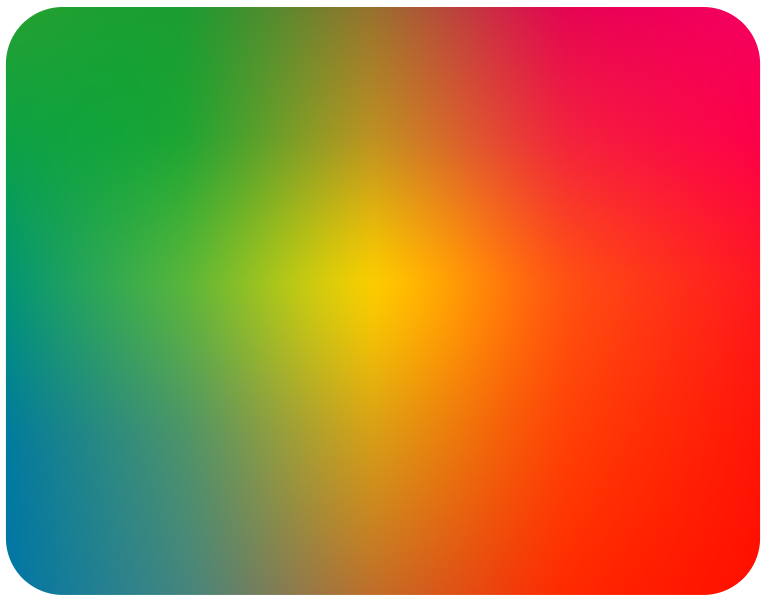
Give the GLSL for this background, as a Shadertoy shader.

```glsl
// Draws a rounded panel filled with a smooth mesh gradient around a golden glow.

const vec3 PAPER = vec3(1.0);
const vec2 PANEL_CENTER = vec2(0.4987, 0.5017);  // fraction of the canvas
const vec2 PANEL_HALF = vec2(0.491, 0.4867);     // fraction of the canvas
const float CORNER_RADIUS = 0.094;               // fraction of the height
const vec2 GLOW = vec2(0.485, 0.47);             // from the panel's top left
const float SOFTNESS = 0.5;                      // 0 linear, 1 fully cubic

// Signed distance to a box with rounded corners
float roundedBox(vec2 p, vec2 halfSize, float radius) {
    vec2 q = abs(p) - halfSize + radius;
    return length(max(q, 0.0)) + min(max(q.x, q.y), 0.0) - radius;
}

// Catmull-Rom segment from b to c, blended with a straight ramp
vec3 softSegment(vec3 a, vec3 b, vec3 c, vec3 d, float t) {
    vec3 cubic = b + 0.5 * t * (c - a + t * (2.0 * a - 5.0 * b + 4.0 * c - d
               + t * (3.0 * (b - c) + d - a)));
    return mix(mix(b, c, t), cubic, SOFTNESS);
}

// Colour ramp through five evenly spaced stops
vec3 ramp(vec3 a, vec3 b, vec3 c, vec3 d, vec3 e, float t) {
    vec3 stops[7] = vec3[7](2.0 * a - b, a, b, c, d, e, 2.0 * e - d);
    float s = clamp(t, 0.0, 1.0) * 4.0;
    int i = int(min(s, 3.0));
    return softSegment(stops[i], stops[i + 1], stops[i + 2], stops[i + 3], s - float(i));
}

// Five horizontal ramps joined from top to bottom
vec3 meshGradient(vec2 m) {
    vec3 top = ramp(vec3(0.15, 0.63, 0.19), vec3(0.11, 0.61, 0.19),
                    vec3(0.59, 0.44, 0.18), vec3(0.89, 0.02, 0.32),
                    vec3(0.96, 0.00, 0.38), m.x);
    vec3 upper = ramp(vec3(0.05, 0.63, 0.27), vec3(0.12, 0.645, 0.20),
                      vec3(0.74, 0.57, 0.13), vec3(0.95, 0.14, 0.235),
                      vec3(0.99, 0.00, 0.29), m.x);
    vec3 middle = ramp(vec3(0.00, 0.58, 0.46), vec3(0.345, 0.71, 0.23),
                       vec3(0.98, 0.80, 0.00), vec3(1.00, 0.32, 0.07),
                       vec3(1.00, 0.09, 0.125), m.x);
    vec3 lower = ramp(vec3(0.00, 0.48, 0.62), vec3(0.30, 0.58, 0.41),
                      vec3(0.84, 0.62, 0.09), vec3(1.00, 0.255, 0.02),
                      vec3(1.00, 0.08, 0.03), m.x);
    vec3 bottom = ramp(vec3(0.00, 0.46, 0.65), vec3(0.265, 0.52, 0.495),
                       vec3(0.745, 0.43, 0.165), vec3(1.00, 0.165, 0.00),
                       vec3(1.00, 0.055, 0.00), m.x);
    return clamp(ramp(top, upper, middle, lower, bottom, m.y), 0.0, 1.0);
}

void mainImage(out vec4 fragColor, in vec2 fragCoord) {
    vec2 offset = fragCoord / iResolution.xy - PANEL_CENTER;

    // Panel coordinates from the top left, bent so the glow is the mesh middle
    vec2 panel = clamp(0.5 + 0.5 * vec2(offset.x, -offset.y) / PANEL_HALF, 0.0, 1.0);
    vec2 mesh = pow(panel, log(vec2(0.5)) / log(GLOW));

    // Antialiased panel mask in units of the canvas height
    vec2 aspect = vec2(iResolution.x / iResolution.y, 1.0);
    float edge = roundedBox(offset * aspect, PANEL_HALF * aspect, CORNER_RADIUS);
    float mask = clamp(0.5 - edge * iResolution.y, 0.0, 1.0);

    fragColor = vec4(mix(PAPER, meshGradient(mesh), mask), 1.0);
}
```
